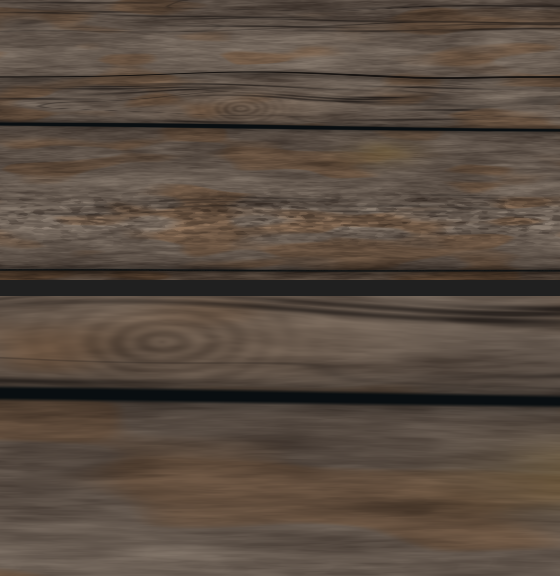
Top: the whole. Bottom: its middle third, enlarged.
Reproduce this texture procedurally as a Shadertoy shader.

```glsl
// Weathered horizontal timber: two wide planks, dark seams, splits, a knot and flaking grain.

const vec3 DARK_WOOD = vec3(0.22, 0.18, 0.155);
const vec3 PALE_WOOD = vec3(0.49, 0.44, 0.395);
const vec3 RUST      = vec3(0.43, 0.31, 0.21);
const vec3 OCHRE     = vec3(0.46, 0.36, 0.17);
const vec3 SPLIT     = vec3(0.11, 0.09, 0.08);
const vec3 SEAM      = vec3(0.035, 0.055, 0.065);
const vec2 KNOT      = vec2(0.86, 0.612);

float hash(vec2 p) {
    vec3 q = fract(p.xyx * 0.1031);
    q += dot(q, q.yzx + 33.33);
    return fract((q.x + q.y) * q.z);
}

// Smooth cellular noise: random cell values blended by distance to their sites.
float cellNoise(vec2 p) {
    vec2 base = floor(p);
    float sum = 0.0, total = 0.0;
    for (int j = -1; j <= 1; j++)
    for (int i = -1; i <= 1; i++) {
        vec2 cell = base + vec2(i, j);
        vec2 site = cell + 0.1 + 0.8 * vec2(hash(cell), hash(cell + 57.0));
        vec2 d = p - site;
        float weight = exp(-5.0 * dot(d, d));
        sum += weight * hash(cell + 113.0);
        total += weight;
    }
    return sum / total;
}

// Layered cellular noise, centred on zero.
float grain(vec2 p) {
    float sum = 0.0, amp = 0.5;
    for (int i = 0; i < 4; i++) {
        sum += amp * (cellNoise(p) - 0.5);
        p = p * vec2(1.9, 2.1) + 17.3;
        amp *= 0.68;
    }
    return sum;
}

float bump(float x, float centre, float width) {
    float d = (x - centre) / width;
    return exp(-d * d);
}

float spot(vec2 p, vec2 centre, vec2 size) {
    return bump(p.x, centre.x, size.x) * bump(p.y, centre.y, size.y);
}

float stroke(float d, float halfWidth, float soft) {
    return 1.0 - smoothstep(halfWidth - soft, halfWidth + soft, abs(d));
}

// Thin contour lines of stretched noise.
float veins(vec2 p, float width) {
    return 1.0 - smoothstep(0.0, width, abs(cellNoise(p) - 0.5));
}

// Scattered tapering splits that follow the grain.
float splits(vec2 p, float low, float high, float seed) {
    float mask = 0.0;
    for (int i = 0; i < 12; i++) {
        vec2 id = vec2(float(i), seed);
        vec2 centre = vec2(2.0 * hash(id), mix(low, high, hash(id + 9.0)));
        float reach = mix(0.12, 0.4, hash(id + 21.0));
        float taper = bump(p.x, centre.x, reach);
        float slope = 0.04 * (hash(id + 35.0) - 0.5);
        float d = p.y - centre.y - slope * (p.x - centre.x);
        mask = max(mask, taper * bump(d, 0.0, 0.0035));
    }
    return mask;
}

void mainImage(out vec4 fragColor, in vec2 fragCoord) {
    vec2 p = fragCoord / iResolution.xy * vec2(2.0, 1.0);

    // Seams between planks
    float seamY = 0.557 - 0.011 * p.x + 0.0015 * sin(3.0 * p.x);
    float baseY = 0.036 - 0.002 * p.x + 0.001 * sin(4.0 * p.x);
    float upper = smoothstep(-0.002, 0.002, p.y - seamY);
    float foot = 1.0 - smoothstep(-0.002, 0.002, p.y - baseY);

    // Grain coordinates: gentle waves, spread apart around the knot
    vec2 q = p - KNOT;
    float knotArea = spot(q, vec2(0.0), vec2(0.3, 0.065)) * upper;
    vec2 g = p;
    g.y += 0.004 * sin(3.1 * p.x + 5.0 * p.y) + 0.002 * sin(8.3 * p.x + 17.0 * p.y);
    g.y -= 0.65 * q.y * knotArea;
    vec2 plank = g + vec2(0.0, 3.0 * upper + 7.0 * foot);

    // Broad light and shade of each plank
    float upperTone = 0.60 + 0.20 * bump(p.y, 0.81, 0.07) + 0.05 * (p.x - 1.0)
        - 0.22 * bump(p.y, 0.98, 0.05) - 0.10 * bump(p.y, 0.56, 0.05);
    float lowerTone = 0.60 - 0.12 * bump(p.y, 0.53, 0.05) + 0.17 * bump(p.y, 0.20, 0.08)
        - 0.20 * spot(p, vec2(1.2, 0.28), vec2(0.9, 0.022))
        - 0.20 * spot(p, vec2(0.99, 0.40), vec2(0.2, 0.06)) - 0.32 * bump(p.y, 0.04, 0.045);
    float tone = mix(lowerTone, upperTone, upper) - 0.14 * foot;

    // Fibres, blotches and knot rings
    float blotch = grain(plank * vec2(3.0, 8.0));
    tone += 0.55 * blotch + 0.65 * grain(plank * vec2(6.0, 65.0));
    tone += 0.10 * (cellNoise(plank * vec2(22.0, 190.0)) - 0.5);
    float ring = length(q * vec2(1.0, 2.4)) + 0.025 * blotch;
    tone += 0.12 * sin(190.0 * ring) * bump(ring, 0.0, 0.12) * upper;

    // Flaking surface on the lower plank
    float flaking = bump(p.y, 0.225, 0.085) * (1.0 - upper);
    float fleck = cellNoise(plank * vec2(32.0, 125.0));
    tone += flaking * (0.32 * smoothstep(0.58, 0.85, fleck) - 0.32 * smoothstep(0.42, 0.15, fleck));

    // Wood colour with rusty and ochre stains
    vec3 color = mix(DARK_WOOD, PALE_WOOD, clamp(tone, 0.0, 1.2));
    float rust = smoothstep(0.52, 0.85, cellNoise(plank * vec2(5.0, 26.0) + 41.0));
    color = mix(color, RUST * (0.55 + 0.6 * tone), 0.55 * rust + 0.25 * knotArea + 0.2 * foot);
    float stain = spot(p, vec2(1.36, 0.45), vec2(0.13, 0.04)) * (0.7 + blotch);
    color = mix(color, OCHRE, 0.6 * clamp(stain, 0.0, 1.0));

    // Fine veins and short splits
    float lined = upper * (bump(p.y, 0.63, 0.07) + bump(p.y, 0.96, 0.06));
    float vein = veins(plank * vec2(1.6, 30.0), 0.07) * lined;
    float split = splits(g, 0.57, 0.70, 3.0) + splits(g, 0.87, 0.99, 8.0);
    split = 0.65 * split * upper + 0.35 * splits(g, 0.24, 0.31, 14.0) * (1.0 - upper);
    color = mix(color, SPLIT, clamp(0.35 * vein + split, 0.0, 0.8));

    // Long cracks across the upper plank
    float crackY = 0.725 + 0.018 * bump(p.x, 0.9, 0.4) - 0.005 * bump(p.x, 1.55, 0.2);
    float crackWidth = 0.0018 + 0.0015 * smoothstep(0.8, 1.4, p.x);
    color *= 1.0 - 0.2 * bump(p.y, crackY - 0.006, 0.012);
    color = mix(color, SPLIT * 0.6, 0.9 * stroke(p.y - crackY, crackWidth, 0.002));
    float topY = 0.888 + 0.032 * smoothstep(0.7, 1.5, p.x) + 0.002 * sin(9.0 * p.x);
    float topFade = 0.35 + 0.4 * smoothstep(1.1, 1.5, p.x);
    color = mix(color, SPLIT, topFade * stroke(p.y - topY, 0.002, 0.003));

    // Shaded edges and open seams
    color *= 1.0 - 0.35 * bump(p.y, seamY, 0.016) - 0.3 * bump(p.y, baseY, 0.014);
    float seamWidth = 0.0045 + 0.003 * bump(p.x, 0.75, 0.75);
    color = mix(color, SEAM, stroke(p.y - seamY, seamWidth, 0.003));
    color = mix(color, SEAM, 0.85 * stroke(p.y - baseY, 0.003, 0.003));

    fragColor = vec4(color, 1.0);
}
```
